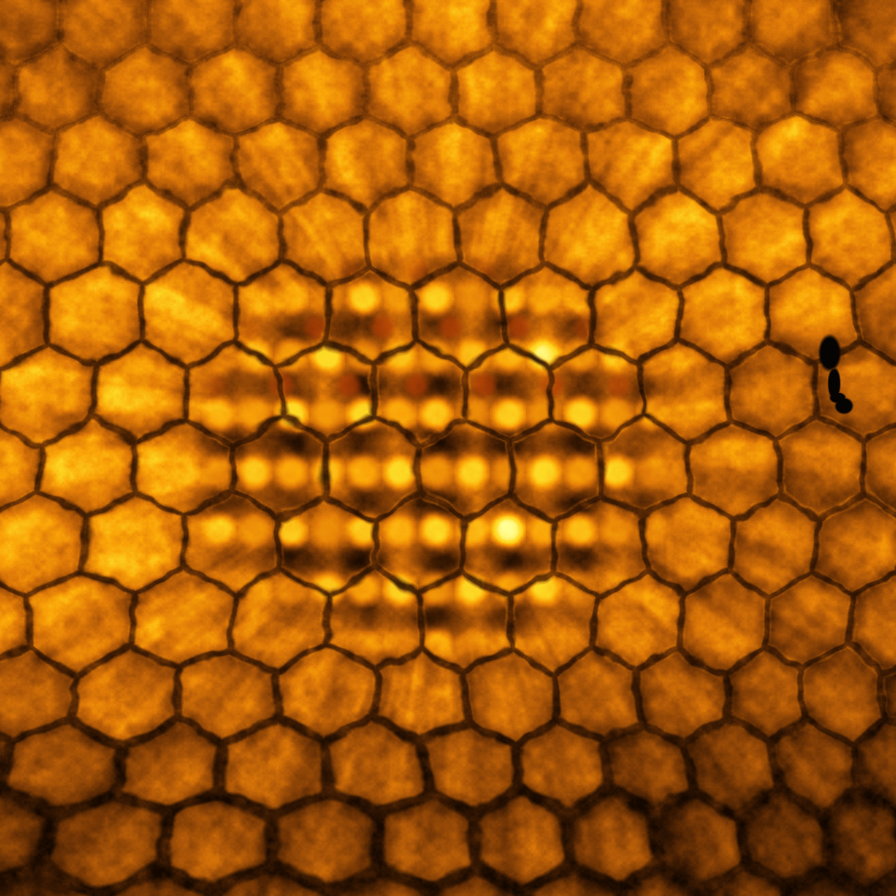
This pattern is drawn by a WebGL 1 fragment shader. Its source:

```glsl
precision highp float;
uniform vec2 u_resolution;

const vec2 COMB_ORIGIN = vec2(0.519, 0.477);
const float ROW_PITCH = 0.0843;
const float COLUMN_PITCH = 0.102;
const vec2 HEX_PERIOD = vec2(1.0, 1.7320508);
const float COARSE_WARP = 0.12;
const float FINE_WARP = 0.05;
const vec2 GLOW_CENTER = vec2(0.48, 0.49);
const vec2 GLOW_RADIUS = vec2(0.28, 0.23);
const vec2 LAMP_ORIGIN = vec2(0.527, 0.538);
const vec2 LAMP_PITCH = vec2(0.0404, 0.065);
const vec2 EMBER_ORIGIN = vec2(0.465, 0.570);
const vec2 EMBER_PITCH = vec2(0.0755, 0.065);
const float STREAK_COUNT = 34.0;
const float EXPOSURE = 0.73;

const vec3 SOOT = vec3(0.07, 0.025, 0.0);
const vec3 UMBER = vec3(0.23, 0.10, 0.01);
const vec3 BROWN = vec3(0.47, 0.22, 0.02);
const vec3 HONEY = vec3(0.68, 0.34, 0.03);
const vec3 AMBER = vec3(0.88, 0.48, 0.03);
const vec3 GOLD = vec3(0.98, 0.64, 0.03);
const vec3 YELLOW = vec3(0.99, 0.85, 0.14);
const vec3 EMBER = vec3(0.70, 0.24, 0.02);
const vec3 INSECT = vec3(0.025, 0.015, 0.01);

float hash(vec2 p) {
  return fract(sin(dot(p, vec2(127.1, 311.7))) * 43758.5453);
}

float noise(vec2 p) {
  vec2 i = floor(p), f = fract(p);
  f = f * f * (3.0 - 2.0 * f);
  return mix(mix(hash(i), hash(i + vec2(1, 0)), f.x),
             mix(hash(i + vec2(0, 1)), hash(i + 1.0), f.x), f.y);
}

float fbm(vec2 p) {
  float sum = 0.0, gain = 0.5;
  for (int i = 0; i < 4; i++) {
    sum += gain * noise(p);
    p = p * 2.1 + 7.3;
    gain *= 0.55;
  }
  return sum;
}

vec2 noise2(vec2 p) { return vec2(noise(p), noise(p + 31.7)) - 0.5; }

float blob(vec2 p, vec2 radius) {
  return 1.0 - smoothstep(0.8, 1.15, length(p / radius));
}

float spark(vec2 p, float radius) { return exp(-dot(p, p) / (radius * radius)); }

float ramp(float a, float b, float t) { return clamp((t - a) / (b - a), 0.0, 1.0); }

vec3 honeyRamp(float t) {
  vec3 c = mix(SOOT, UMBER, ramp(0.0, 0.2, t));
  c = mix(c, BROWN, ramp(0.2, 0.4, t));
  c = mix(c, HONEY, ramp(0.4, 0.58, t));
  c = mix(c, AMBER, ramp(0.58, 0.74, t));
  c = mix(c, GOLD, ramp(0.74, 0.88, t));
  return mix(c, YELLOW, ramp(0.88, 1.04, t));
}

// Canvas position to lattice units, with the lens-like bend of the comb
vec2 combSpace(vec2 uv) {
  float dy = uv.y - COMB_ORIGIN.y;
  float dx = uv.x - COMB_ORIGIN.x + 0.035 * dy;
  float sag = exp(-pow(abs(dy + 0.24) / 0.12, 2.0));
  float row = (dy - 0.004 * (1.0 - cos(8.9 * dy))) / ROW_PITCH;
  row += 0.1 * sag + 0.12 * smoothstep(0.36, 0.42, dy);
  float bend = 0.66 - 4.0 * min(dy, 0.0) - 1.0 * max(dy, 0.0);
  float column = dx / (COLUMN_PITCH - 0.012 * dy) + bend * dx * dx;
  column += sag * (0.08 + 0.45 * dx);
  return vec2(column, row * 0.8660254);
}

vec2 hexLocal(vec2 p) {
  vec2 a = mod(p, HEX_PERIOD) - 0.5 * HEX_PERIOD;
  vec2 b = mod(p - 0.5 * HEX_PERIOD, HEX_PERIOD) - 0.5 * HEX_PERIOD;
  return dot(a, a) < dot(b, b) ? a : b;
}

void main() {
  vec2 uv = gl_FragCoord.xy / u_resolution;
  float low = 1.0 - smoothstep(0.06, 0.34, uv.y);
  float high = smoothstep(0.62, 0.95, uv.y);

  // Cells with wavering walls
  vec2 p = combSpace(uv);
  p += COARSE_WARP * noise2(p * 1.6) + FINE_WARP * noise2(p * 8.0);
  vec2 local = hexLocal(p);
  vec2 cell = floor((p - local) * 2.0 + 0.5);
  vec2 q = abs(local);
  float edge = 0.5 - max(q.x, dot(q, vec2(0.5, 0.8660254)));
  edge = min(edge, mix(0.60, 0.55, low) - length(local));

  // Tubes receding to the glowing center
  vec2 ray = uv - GLOW_CENTER;
  float reach = length(ray);
  vec2 dir = ray / max(reach, 0.001);
  float ellipse = length(ray / GLOW_RADIUS);
  float inside = 1.0 - smoothstep(0.7, 1.15, ellipse);
  float streak = 0.5 * cos(STREAK_COUNT * atan(dir.y, dir.x))
               + 1.4 * (noise(dir * 9.0 + reach * 2.0) - 0.5);
  float grain = fbm(uv * 75.0) - 0.5;
  float fibre = noise(dir * 45.0 + reach * 12.0) - 0.5;
  float tone = EXPOSURE + 0.11 * streak + 0.28 * grain + 0.11 * fibre;
  tone += 0.05 * (hash(cell) - 0.5) + 0.10 * exp(-ellipse * ellipse * 0.35);
  tone += 0.20 * dot(local, dir) * smoothstep(0.2, 0.4, reach);
  tone += 0.07 * spark(uv - vec2(0.12, 0.52), 0.2);
  tone -= 0.24 * (1.0 - smoothstep(0.06, 0.38, uv.y)) + 0.15 * smoothstep(0.45, 0.75, reach);
  tone -= 0.16 * spark(uv - vec2(0.93, 0.47), 0.10);
  tone -= 0.09 * smoothstep(0.6, 0.8, uv.x) * (1.0 - smoothstep(0.3, 0.5, uv.y));
  tone -= 0.16 * (1.0 - smoothstep(0.02, 0.24, edge));

  // Blurred lamps in staggered rows, with dark pits between the rows
  vec2 g = (uv - LAMP_ORIGIN) / LAMP_PITCH;
  vec2 lampId = floor(g + 0.5);
  float lampDist = length((g - lampId) * LAMP_PITCH);
  float strong = mod(lampId.x + lampId.y, 2.0);
  float lamp = 1.0 - smoothstep(0.008, 0.025, lampDist);
  float power = 0.79 + 0.17 * strong + 0.13 * hash(lampId + 4.0);
  float gap = 0.5 - 0.5 * cos(6.2831853 * g.y);
  float hollow = 0.5 + 0.5 * cos(3.14159265 * (g.x + 1.0));
  hollow = mix(hollow, smoothstep(0.2, 0.7, noise(uv * vec2(22.0, 30.0))), 0.4);
  float pit = 0.66 - 0.58 * gap * hollow + 0.28 * grain;
  tone = mix(tone, mix(pit, power + 0.08 * grain, lamp), inside * 0.95);
  tone += 0.25 * (spark(uv - vec2(0.603, 0.607), 0.02) + spark(uv - vec2(0.567, 0.413), 0.022));
  vec3 color = honeyRamp(tone);
  color += 0.5 * smoothstep(1.06, 1.3, tone) * vec3(0.1, 0.3, 0.9);

  // Dim red embers between the upper lamps
  vec2 e = (uv - EMBER_ORIGIN) / EMBER_PITCH;
  e.x += 0.5 * mod(floor(e.y + 0.5), 2.0);
  float emberDist = length((fract(e + 0.5) - 0.5) * EMBER_PITCH);
  float ember = (1.0 - smoothstep(0.006, 0.018, emberDist)) * smoothstep(0.52, 0.56, uv.y);
  color = mix(color, EMBER, 0.7 * ember * (1.0 - smoothstep(0.7, 1.1, ellipse)));

  // Wax rim and dark wall
  float width = 0.008 + 0.024 * low + 0.012 * noise(p * 5.0);
  float soft = 0.024 + 0.02 * high + 0.03 * low + 6.0 / 512.0;
  float wall = 1.0 - smoothstep(width, width + soft, edge);
  float rim = smoothstep(width, width + 0.02, edge) * (1.0 - smoothstep(width + 0.025, width + 0.06, edge));
  color = mix(color, honeyRamp(0.55 + 0.8 * grain), 0.5 * rim * (1.0 - low));
  float wallTone = mix(0.24, 0.10, low) + 0.15 * high + 0.45 * grain;
  color = mix(color, honeyRamp(wallTone), wall * (0.92 - 0.2 * high));

  // Small insect at the right
  float insect = blob(uv - vec2(0.926, 0.606), vec2(0.012, 0.020));
  insect = max(insect, blob(uv - vec2(0.931, 0.572), vec2(0.007, 0.018)));
  insect = max(insect, blob(uv - vec2(0.942, 0.547), vec2(0.010, 0.009)));
  insect = max(insect, blob(uv - vec2(0.935, 0.556), vec2(0.009, 0.006)));
  color = mix(color, INSECT, insect);

  gl_FragColor = vec4(clamp(color, 0.0, 1.0), 1.0);
}
```
